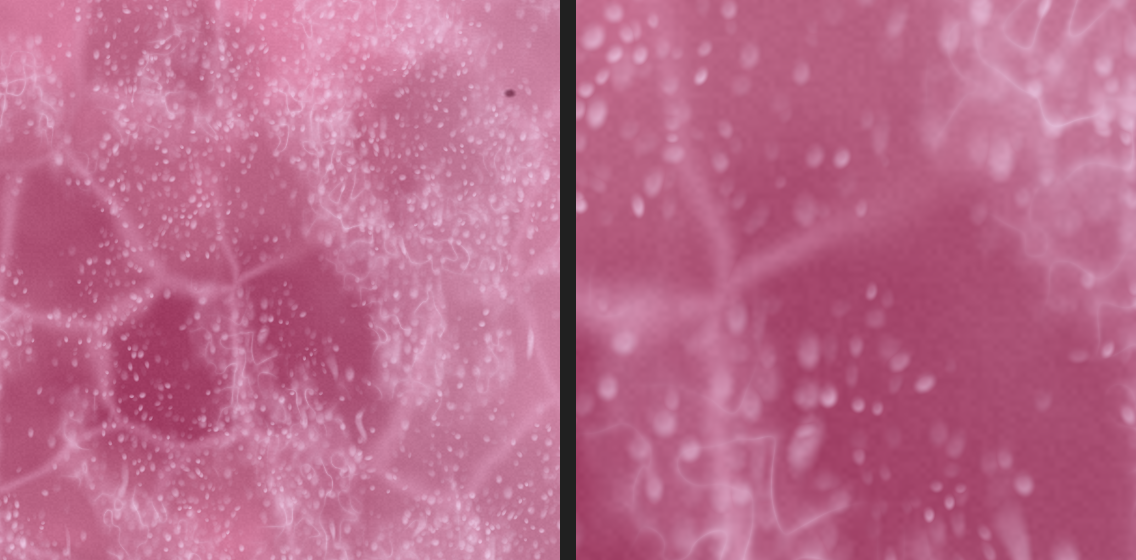
Left: the whole. Right: its middle third, enlarged.
A WebGL 1 fragment shader for this texture:

```glsl
precision highp float;
// Moist pink tissue: pale membranes between lobes, clustered wet glints and soft streaks.
uniform vec2 u_resolution;

#define LOBE_SCALE 3.6
#define MEMBRANE_WIDTH 0.05
#define MEMBRANE_STRENGTH 0.40
#define BEAD_SCALE 52.0
#define GLINT_SCALE 74.0
#define STREAK_SCALE 11.0
#define BEAD_STRENGTH 0.66
#define GLINT_STRENGTH 0.85
#define STREAK_STRENGTH 0.85
#define HAZE_STRENGTH 0.26
#define FROTH_STRENGTH 0.50
#define GRAIN 0.03

const vec3 DEEP  = vec3(0.62, 0.23, 0.38);
const vec3 ROSE  = vec3(0.72, 0.38, 0.51);
const vec3 PINK  = vec3(0.86, 0.51, 0.65);
const vec3 MAUVE = vec3(0.77, 0.52, 0.64);
const vec3 PALE  = vec3(0.89, 0.65, 0.78);
const vec3 SHINE = vec3(0.96, 0.87, 0.97);
const vec3 SPECK = vec3(0.40, 0.13, 0.24);

float hash(vec2 p) {
  return fract(sin(dot(p, vec2(127.1, 311.7))) * 43758.5453);
}

vec2 hash2(vec2 p) {
  return vec2(hash(p), hash(p + 57.3));
}

float noise(vec2 p) {
  vec2 i = floor(p), f = fract(p);
  f = f * f * (3.0 - 2.0 * f);
  return mix(mix(hash(i), hash(i + vec2(1.0, 0.0)), f.x),
             mix(hash(i + vec2(0.0, 1.0)), hash(i + vec2(1.0)), f.x), f.y);
}

float fbm(vec2 p) {
  float sum = 0.0, amp = 0.533;
  for (int i = 0; i < 4; i++) {
    sum += amp * noise(p);
    p = mat2(1.6, 1.2, -1.2, 1.6) * p + 3.7;
    amp *= 0.5;
  }
  return sum;
}

vec2 lobeCentre(vec2 id) {
  return id + 0.1 + 0.8 * hash2(id);
}

// Voronoi lobes: x = distance to the border, y = random tone of the lobe.
vec2 lobes(vec2 p) {
  vec2 cell = floor(p), near = vec2(9.0), home = cell;
  for (int k = 0; k < 9; k++) {
    vec2 id = cell + vec2(mod(float(k), 3.0), floor(float(k) / 3.0)) - 1.0;
    vec2 r = lobeCentre(id) - p;
    if (dot(r, r) < dot(near, near)) { near = r; home = id; }
  }
  float border = 9.0;
  for (int k = 0; k < 25; k++) {
    vec2 id = home + vec2(mod(float(k), 5.0), floor(float(k) / 5.0)) - 2.0;
    vec2 r = lobeCentre(id) - p, gap = r - near;
    if (dot(gap, gap) > 0.0001) border = min(border, dot(0.5 * (near + r), normalize(gap)));
  }
  return vec2(border, hash(home + 19.0));
}

// Where wet highlights gather.
float cluster(vec2 p) {
  return smoothstep(0.47, 0.64, fbm(p * vec2(7.0, 5.0) + 11.0) + 0.08 * (p.x - 0.5));
}

// Scattered soft discs with a brighter lower rim; radius is in grid cells.
float discs(vec2 p, float scale, float radius, float stretch, float sparse, float dense) {
  vec2 q = p * scale, cell = floor(q);
  float light = 0.0;
  for (int k = 0; k < 9; k++) {
    vec2 id = cell + vec2(mod(float(k), 3.0), floor(float(k) / 3.0)) - 1.0;
    vec2 rnd = hash2(id + scale);
    float present = step(hash(id + 31.7), mix(sparse, dense, cluster(id / scale)));
    vec2 d = q - id - 0.05 - 0.9 * rnd;
    d.y /= 1.0 + (stretch - 1.0) * hash(id + 47.9);
    d /= radius * (0.6 + 0.5 * hash(id + 13.3));
    float rim = 0.55 + 0.45 * clamp(0.4 * d.x - d.y, -0.6, 1.0);
    float power = 0.15 + 0.85 * pow(hash(id + 83.1), 2.0);
    light = max(light, present * power * rim * (1.0 - smoothstep(0.35, 1.15, length(d))));
  }
  return light;
}

void main() {
  vec2 p = gl_FragCoord.xy / min(u_resolution.x, u_resolution.y);
  vec2 bend = vec2(fbm(p * 4.0), fbm(p * 4.0 + 40.0)) - 0.5;

  // Flesh tone: deep at lower left, pink above, mauve to the right
  vec2 lobe = lobes((p + 0.16 * bend) * LOBE_SCALE + 2.3);
  float tone = 0.43 + 1.4 * (fbm(p * 3.0 + 7.0) - 0.5) + 0.55 * (p.y - 0.5)
             + 0.18 * (p.x - 0.5) + 0.32 * (lobe.y - 0.5) * smoothstep(0.0, 0.14, lobe.x);
  vec3 col = mix(DEEP, ROSE, smoothstep(-0.05, 0.45, tone));
  col = mix(col, PINK, smoothstep(0.42, 0.92, tone));
  float cool = p.x - 0.25 * p.y + 0.9 * (fbm(p * 3.5 + 23.0) - 0.5);
  col = mix(col, MAUVE, 0.6 * smoothstep(0.2, 0.9, cool));

  // Membranes, fading in and out along their length
  float width = MEMBRANE_WIDTH * (0.6 + 0.9 * noise(p * 7.0));
  float membrane = exp(-pow(lobe.x / width, 2.0)) * smoothstep(0.2, 0.7, noise(p * 5.0 + 5.0));
  col = mix(col, PALE, MEMBRANE_STRENGTH * membrane);

  // Wet haze, frothy crests, beads, glints and upright streaks
  float wet = cluster(p);
  vec2 wavy = p + 0.024 * (vec2(noise(p * 28.0), noise(p * 28.0 + 9.0)) - 0.5);
  float crest = pow(1.0 - abs(2.0 * noise(wavy * vec2(56.0, 38.0)) - 1.0), 3.0);
  col = mix(col, PALE, HAZE_STRENGTH * wet);
  col = mix(col, SHINE, FROTH_STRENGTH * wet * crest * noise(p * 24.0 + 3.0));
  col = mix(col, SHINE, BEAD_STRENGTH * discs(p, BEAD_SCALE, 0.48, 1.7, 0.08, 0.8));
  col = mix(col, SHINE, GLINT_STRENGTH * discs(mix(p, wavy, 0.5) + 0.37, GLINT_SCALE, 0.5, 1.5, 0.02, 0.6));
  col = mix(col, SHINE, STREAK_STRENGTH * discs(wavy, STREAK_SCALE, 0.11, 4.5, 0.12, 0.6));

  // Rare dark specks
  vec2 speckCell = floor(p * 4.0);
  vec2 toSpeck = fract(p * 4.0) - 0.25 - 0.5 * hash2(speckCell + 71.0);
  float speck = 1.0 - smoothstep(0.01, 0.045, length(toSpeck * vec2(0.8, 1.1)));
  col = mix(col, SPECK, 0.7 * speck * step(hash(speckCell + 5.0), 0.15));

  col += GRAIN * (noise(p * 300.0) - 0.5);
  gl_FragColor = vec4(col, 1.0);
}
```
